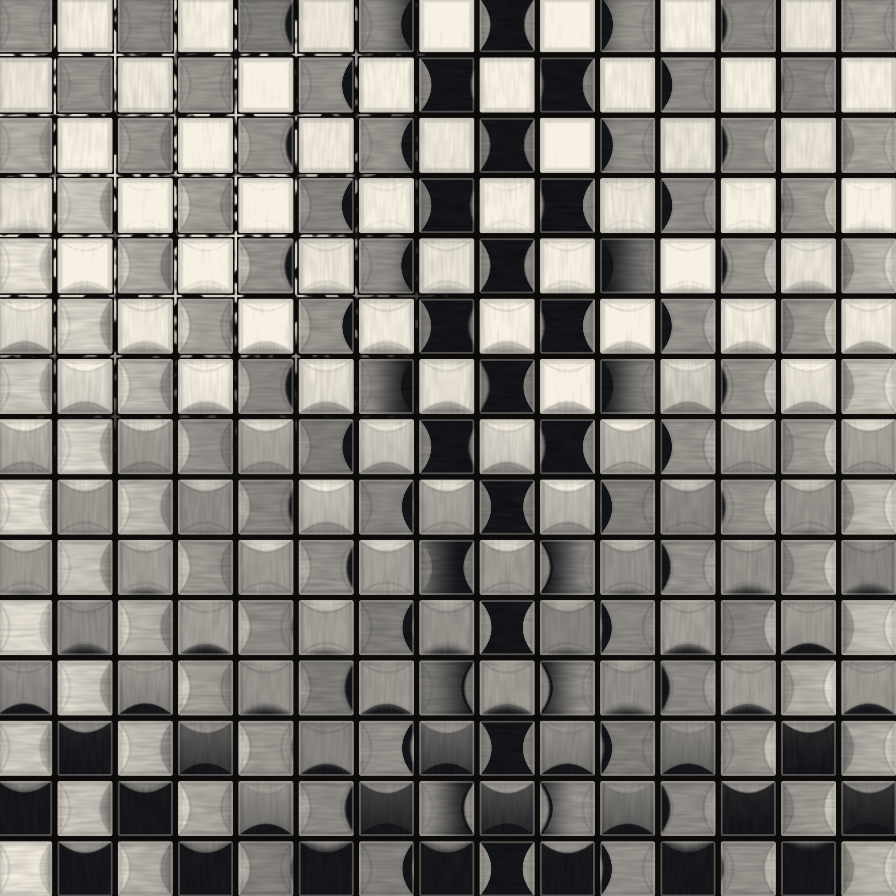
A Shadertoy shader for this texture:

```glsl
// Checkerboard mosaic of pillowed, brushed steel tiles reflecting a dark band and a dark floor.

const float TILES = 14.86;        // repeats across the canvas
const vec2 SHIFT = vec2(0.09);    // part of the first tile that is cut off
const float HALF_SIZE = 0.456;    // half width of a tile, in cells
const float CORNER = 0.035;       // corner radius
const float RIM = 0.03;           // width of the polished rim
const float LENS_DEPTH = 0.2;     // height of the curved edge reflections
const float BAND_COLUMN = 8.0;    // column mirrored as a dark band
const float GRAIN = 0.11;         // strength of the brushing

const vec3 STEEL_DARK = vec3(0.045, 0.05, 0.065);
const vec3 STEEL_LIGHT = vec3(0.97, 0.945, 0.895);
const vec3 GROUT = vec3(0.05, 0.045, 0.04);
const vec3 BACKING = vec3(0.85, 0.84, 0.80);

vec2 hash2(vec2 p) {
    vec3 q = fract(p.xyx * vec3(0.1031, 0.1030, 0.0973));
    q += dot(q, q.yzx + 33.33);
    return fract((q.xx + q.yz) * q.zy);
}

float cornerSlope(vec2 cell, vec2 f, vec2 corner) {
    return dot(hash2(cell + corner) * 2.0 - 1.0, f - corner);
}

float gradientNoise(vec2 p) {
    vec2 i = floor(p), f = fract(p);
    vec2 u = f * f * f * (f * (f * 6.0 - 15.0) + 10.0);
    return mix(mix(cornerSlope(i, f, vec2(0, 0)), cornerSlope(i, f, vec2(1, 0)), u.x),
               mix(cornerSlope(i, f, vec2(0, 1)), cornerSlope(i, f, vec2(1, 1)), u.x), u.y);
}

float roundedBox(vec2 p, float halfSize, float radius) {
    vec2 q = abs(p) - halfSize + radius;
    return length(max(q, 0.0)) + min(max(q.x, q.y), 0.0) - radius;
}

// Surroundings seen sideways: a dark band, brightening away from it
float sideReflection(float column, float row) {
    float away = abs(column - BAND_COLUMN);
    float bandWidth = mix(1.7, 0.85, smoothstep(6.5, 9.0, row));
    float far = smoothstep(3.5, 8.0, away);
    float tone = 0.53 + 0.33 * far - 0.3 * far * (1.0 - smoothstep(0.0, 4.0, row));
    return mix(0.03, tone, smoothstep(bandWidth - 0.25, bandWidth + 0.4, away));
}

// Surroundings seen up and down: bright above, dark floor below
float heightReflection(float row) {
    return 0.97 - 0.4 * smoothstep(5.0, 9.0, row) - 0.53 * smoothstep(11.3, 13.8, row);
}

float tileTone(vec2 cell, vec2 p, bool sideways) {
    vec2 q = sideways ? p : p.yx;
    vec2 rnd = hash2(cell + 7.3);

    // Curved lenses at the two ends of the brushing direction
    float across = q.y / HALF_SIZE;
    float inLens = abs(q.x) - HALF_SIZE + LENS_DEPTH * (1.0 - across * across);
    float lens = smoothstep(-0.02, 0.025, inLens);
    float bend = q.x * 0.7 + sign(q.x) * lens * (1.4 + 1.6 * inLens / LENS_DEPTH);

    float tone;
    if (sideways) {
        tone = sideReflection(cell.x + (rnd.x - 0.5) * 0.5 + bend, cell.y);
    } else {
        float outer = smoothstep(4.0, 7.0, abs(cell.x - 7.0));
        float jitter = (rnd.x - 0.5) * 1.8 * smoothstep(3.0, 8.0, cell.y);
        tone = heightReflection(cell.y + outer + jitter + bend);
    }
    tone += (rnd.y - 0.5) * 0.12 * smoothstep(0.1, 0.5, tone);

    // Shaded lens outline with a fainter echo inside it
    float outline = exp(-pow(inLens / 0.025, 2.0)) + 0.5 * exp(-pow((inLens - 0.085) / 0.02, 2.0));
    tone -= 0.11 * outline * tone * (sideways ? 1.0 : smoothstep(1.0, 5.0, cell.y));

    // Brushing: fine streaks over soft stains
    vec2 seed = cell * 17.0;
    float streaks = gradientNoise(vec2(q.x * 2.5, q.y * 19.0) + seed);
    float stains = gradientNoise(vec2(q.x * 3.0, q.y * 6.0) + seed + 5.5);
    tone += GRAIN * (streaks + 0.6 * stains) * (0.25 + tone * (sideways ? 1.0 : 0.6));
    return clamp(tone, 0.0, 1.0);
}

void mainImage(out vec4 fragColor, in vec2 fragCoord) {
    vec2 uv = fragCoord / iResolution.y;
    uv.y = 1.0 - uv.y;                       // rows count downwards
    vec2 grid = uv * TILES + SHIFT;
    vec2 cell = floor(grid);
    vec2 p = grid - cell - 0.5;
    float pixel = TILES / iResolution.y;

    // Joints, with pale backing showing through at the upper left
    float joint = 0.5 - max(abs(p.x), abs(p.y));
    float exposed = (1.0 - smoothstep(0.3, 0.55, uv.x)) * (1.0 - smoothstep(0.3, 0.55, uv.y));
    float gaps = smoothstep(0.0, 0.25, gradientNoise(grid * 4.3) + 0.25 * exposed - 0.12);
    float line = 1.0 - smoothstep(0.012, 0.012 + pixel, joint);
    vec3 color = mix(GROUT, BACKING, exposed * gaps * line);

    // Tile face and polished rim
    bool sideways = mod(cell.x + cell.y, 2.0) < 0.5;
    float edge = roundedBox(p, HALF_SIZE, CORNER);
    float tone = tileTone(cell, p, sideways);
    float groove = exp(-pow((edge + RIM * 1.8) / RIM, 2.0));
    float rim = smoothstep(-RIM - pixel * 0.5, -RIM + pixel * 0.5, edge);
    tone *= 1.0 - 0.14 * groove;
    tone = mix(tone, 0.35 + 0.45 * tone, rim * 0.8);
    vec3 steel = mix(STEEL_DARK, STEEL_LIGHT, tone);

    color = mix(color, steel, 1.0 - smoothstep(-pixel * 0.5, pixel * 0.5, edge));
    fragColor = vec4(color, 1.0);
}
```
